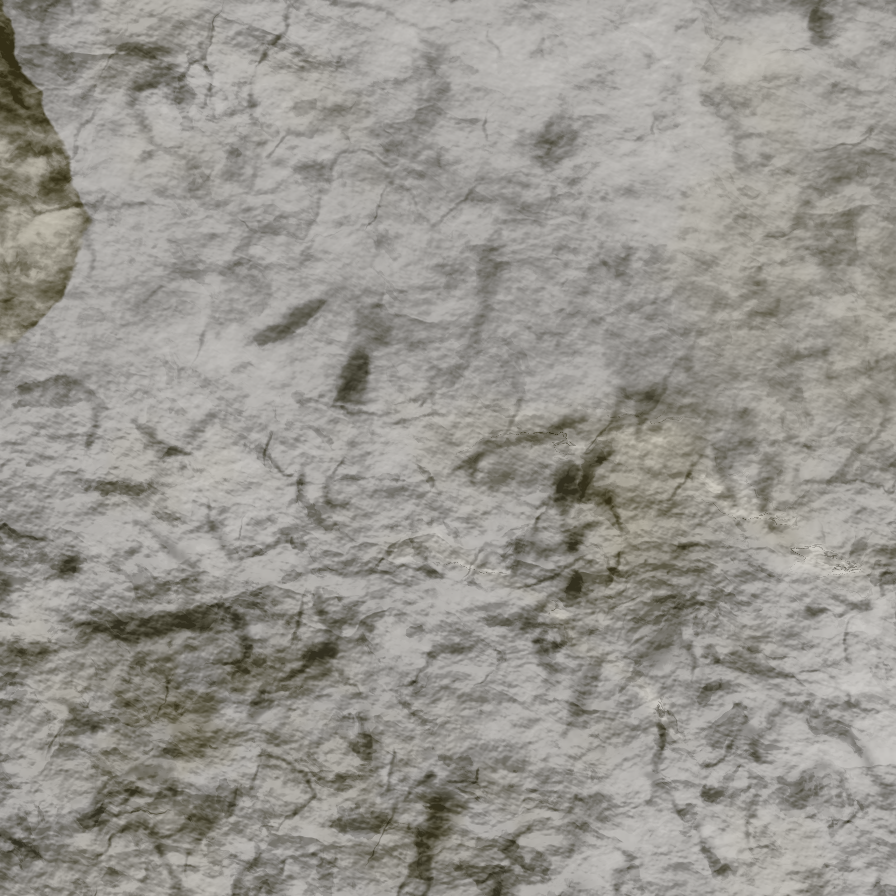
Reproduce this texture procedurally as a three.js fragment shader.

```glsl
// A weathered grey limestone face with ledges, cracks, olive stains and pale veins.
// Layered noise and cellular chips form a height field lit from above; broad
// masks then place the recess, shadows, stains and mineral bands.
varying vec2 vUv;

float hash(vec2 p) {
  vec3 q = fract(p.xyx * vec3(0.1031, 0.1030, 0.0973));
  q += dot(q, q.yzx + 33.33);
  return fract((q.x + q.y) * q.z);
}

float noise(vec2 p) {
  vec2 i = floor(p), f = fract(p);
  f = f * f * f * (f * (f * 6.0 - 15.0) + 10.0);
  return mix(mix(hash(i), hash(i + vec2(1, 0)), f.x),
             mix(hash(i + vec2(0, 1)), hash(i + vec2(1, 1)), f.x), f.y);
}

mat2 turn(float a) { return mat2(cos(a), sin(a), -sin(a), cos(a)); }

float fbm(vec2 p) {
  float sum = 0.0, amp = 0.5;
  for (int i = 0; i < 6; i++) {
    sum += amp * noise(p);
    p = turn(0.5) * p * 2.03 + 17.3;
    amp *= 0.5;
  }
  return sum;
}

// Distance to the nearest scattered cell centre
float cellular(vec2 p) {
  vec2 cell = floor(p);
  float nearest = 2.0;
  for (int y = -1; y <= 1; y++)
    for (int x = -1; x <= 1; x++) {
      vec2 c = cell + vec2(x, y);
      nearest = min(nearest, distance(p, c + vec2(hash(c), hash(c + 57.0))));
    }
  return nearest;
}

// Soft elliptical patch
float blob(vec2 p, vec2 centre, vec2 radius) {
  vec2 d = (p - centre) / radius;
  return exp(-dot(d, d));
}

// Stone height: broad folds, stepped ledges and small chips
float relief(vec2 p) {
  float folds = fbm(p * vec2(7.0, 9.0));
  vec2 w = p + 0.04 * vec2(folds, fbm(p * 9.0 + 40.0));
  float ledges = abs(fbm(turn(0.2) * w * vec2(9.0, 15.0) + 8.0) - 0.5);
  return folds - 0.5 * ledges - 0.035 * cellular(w * vec2(38.0, 52.0));
}

// Short broken cracks in finer and finer families, every third one steep
float cracks(vec2 p) {
  float sum = 0.0;
  for (int i = 0; i < 6; i++) {
    float k = float(i);
    float angle = mod(k, 3.0) > 1.5 ? -1.0 : 0.25 - 0.15 * k;
    vec2 q = turn(angle) * p * vec2(4.0 + 1.5 * k, 8.0 + 3.0 * k) + 17.0 * k;
    float gap = smoothstep(0.58, 0.82, noise(p * (11.0 + 2.0 * k) + 31.0 * k));
    sum += gap * (1.0 - smoothstep(0.0, 0.02 + 0.07 * gap, abs(noise(q) - 0.5)));
  }
  return min(sum, 1.0);
}

void main() {
  vec2 p = vUv;
  float broad = fbm(p * 4.0 + 3.0), mottle = fbm(p * vec2(18.0, 24.0) + 70.0);
  vec2 w = p + 0.07 * (vec2(fbm(p * 11.0 + 5.0), fbm(p * 13.0 + 25.0)) - 0.49);
  vec2 s = mix(p, w, 0.5);

  // Lighting, rougher below the middle and at the upper left
  float rough = 0.5 + 0.5 * smoothstep(0.66, 0.46, p.y + 0.1 * p.x)
              + 0.5 * blob(p, vec2(0.22, 0.93), vec2(0.15, 0.08));
  float light = (relief(p) - relief(p + 0.0025 * vec2(-0.4, 0.9))) / 0.0025;
  float value = 0.658 + 0.3 * (broad - 0.49) + 0.2 * (mottle - 0.49);
  value += clamp(0.015 * rough * light, -0.17, 0.09);
  value += 0.06 * (noise(p * 190.0) - 0.5) + 0.03 * smoothstep(0.55, 1.0, p.x);

  // Small dark pits and pale scars
  float fleck = fbm(turn(0.3) * w * vec2(30.0, 48.0) + 120.0) - 0.49;
  value -= rough * (0.13 * smoothstep(0.12, 0.22, fleck) - 0.05 * smoothstep(0.1, 0.2, -fleck));

  // Stains gather on the lower left, warm washes on the right
  float olive = blob(w, vec2(0.22, 0.2), vec2(0.17, 0.12))
              + blob(w, vec2(0.48, 0.09), vec2(0.11, 0.1));
  olive *= smoothstep(0.3, 0.62, mottle);
  float ochre = blob(w, vec2(0.71, 0.41), vec2(0.07, 0.1))
              + 0.6 * blob(w, vec2(0.94, 0.7), vec2(0.16, 0.24))
              + 0.4 * smoothstep(0.52, 0.7, fbm(p * 6.0 + 90.0));
  value -= 0.16 * olive + 0.02 * ochre;

  // Ragged overhangs, notches and upright joints
  float shade = blob(s, vec2(0.19, 0.305), vec2(0.12, 0.016))
              + 0.9 * blob(s, vec2(0.01, 0.27), vec2(0.07, 0.018))
              + 0.9 * blob(s, vec2(0.17, 0.115), vec2(0.06, 0.01))
              + 1.3 * blob(s, vec2(0.33, 0.643 + 0.3 * (p.x - 0.33)), vec2(0.045, 0.011))
              + 0.9 * blob(s, vec2(0.4, 0.58), vec2(0.018, 0.03))
              + 0.9 * blob(s, vec2(0.645, 0.465), vec2(0.022, 0.018))
              + 0.6 * blob(s, vec2(0.635, 0.37), vec2(0.012, 0.08))
              + 0.4 * blob(s, vec2(0.41, 0.22), vec2(0.012, 0.13))
              + 0.4 * blob(w, vec2(0.64, 0.84), vec2(0.04, 0.09))
              + 0.9 * blob(s, vec2(0.92, 0.98), vec2(0.015, 0.04));
  value -= 0.1 * shade + 0.18 * smoothstep(0.35, 0.8, shade + 1.6 * (mottle - 0.5) - fleck);
  value -= 0.2 * cracks(w) * min(rough + 0.1, 1.0);

  // Dark mossy recess at the left edge
  float rise = clamp((p.y - 0.61) / 0.38, 0.0, 1.0);
  float inside = 0.095 * sin(3.1416 * pow(rise, 0.8)) - 0.004 - w.x;
  float recess = smoothstep(-0.002, 0.004, inside) * smoothstep(0.0, 0.04, rise);
  value += recess * (0.5 * (mottle - 0.6) - 0.6 * abs(fleck) - 0.15 * exp(-max(inside, 0.0) / 0.012));

  // Highlights roll off, then pale seams slope down to the right
  value -= 0.55 * max(value - 0.68, 0.0);
  float upper = w.y - 0.52 + 0.15 * smoothstep(0.65, 1.0, p.x);
  float lower = w.y - 0.39 + 0.2 * smoothstep(0.5, 0.78, p.x);
  float band = exp(-upper * upper / 0.0009) * smoothstep(0.35, 0.7, p.x)
             + exp(-lower * lower / 0.0002) * smoothstep(0.38, 0.45, p.x) * smoothstep(0.8, 0.72, p.x);
  float vein = fbm(w * vec2(9.0, 28.0) + 55.0) - 0.5;
  value += band * (0.1 * smoothstep(0.12, 0.04, abs(vein)) - 0.22 * smoothstep(0.012, 0.0, abs(vein + 0.06)));

  // Neutral stone colour turns brown in shadow and yellow in stains
  value = clamp(value, 0.2, 0.82);
  float yellow = 0.45 * olive + 0.5 * ochre + 0.7 * recess + 0.25 * band;
  vec3 stone = value - vec3(0.0, 0.009, 0.022 + 0.04 * smoothstep(0.56, 0.3, value));
  gl_FragColor = vec4(stone - vec3(-0.005, 0.008, 0.065) * yellow, 1.0);
}
```
